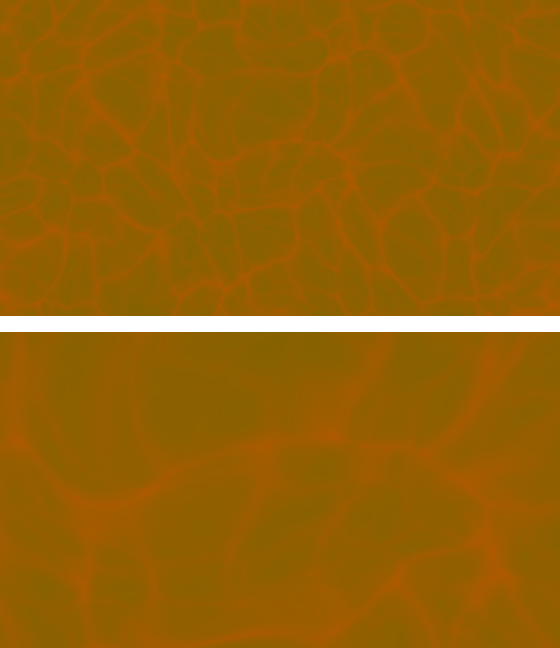
Top, the full canvas; bottom, a detail of the centre.
A WebGL 2 fragment shader for this texture:

```glsl
#version 300 es
precision highp float;
// Soft web of rusty orange veins over dark olive cells.
// Layered sines bend the plane, then three scales of cellular noise
// give the main veins, their thick junctions and the faint wisps.
uniform vec2 u_resolution;
out vec4 fragColor;

vec2 hash2(vec2 cell) {
    vec3 h = fract(cell.xyx * vec3(0.1031, 0.1030, 0.0973));
    h += dot(h, h.yzx + 33.33);
    return fract((h.xx + h.yz) * h.zy);
}

mat2 rotation(float angle) {
    float c = cos(angle), s = sin(angle);
    return mat2(c, s, -s, c);
}

// Bends the plane with rotated sine waves of shrinking size.
vec2 sineWarp(vec2 p) {
    float frequency = 8.0;
    for (int i = 0; i < 5; i++) {
        vec2 q = rotation(1.1 * float(i) + 0.4) * p;
        p += 0.33 / frequency * sin(q.yx * frequency + vec2(1.7, 4.1) * float(i + 1));
        frequency *= 1.75;
    }
    return p;
}

// Distances to the three nearest scattered sites, in rising order.
vec3 nearestSites(vec2 p) {
    vec2 cell = floor(p);
    vec3 nearest = vec3(9.0);
    for (int y = -2; y <= 2; y++) {
        for (int x = -2; x <= 2; x++) {
            vec2 site = cell + vec2(x, y);
            float d = distance(p, site + hash2(site + 57.0));
            if (d < nearest.x) nearest = vec3(d, nearest.xy);
            else if (d < nearest.y) nearest = vec3(nearest.x, d, nearest.y);
            else nearest.z = min(nearest.z, d);
        }
    }
    return nearest;
}

// Rounded ridge along the borders between cells.
float vein(vec3 sites, float sharpness) {
    float gap = sites.y - sites.x;
    return 1.0 / (1.0 + sharpness * gap * gap);
}

// Slow variation from 0 to 1.
float drift(vec2 p) {
    return 0.5 + 0.25 * (sin(p.x * 5.3 + 2.0 * sin(p.y * 3.7 + 1.0))
                       + sin(p.y * 7.1 - p.x * 3.0 + 1.5 * sin(p.x * 6.1)));
}

void main() {
    vec2 p = gl_FragCoord.xy / u_resolution.y;
    vec2 bent = sineWarp(p);

    // Main veins, swelling where three cells meet
    vec3 sites = nearestSites(bent * 6.6 + 3.0);
    float web = vein(sites, 75.0) * mix(0.5, 1.0, drift(p * 1.9 + 4.0));
    float junction = exp(-5.0 * (sites.z - sites.x));

    // Finer wisps, drawn out along a diagonal
    vec2 slanted = rotation(0.6) * bent * vec2(10.0, 15.0);
    float wisps = vein(nearestSites(slanted + 20.0), 22.0);
    float threads = vein(nearestSites(rotation(1.9) * bent * 25.0 + 50.0), 14.0);

    float haze = drift(p * 1.3) - 0.5;
    float glow = 0.06 + 0.44 * web + 0.36 * junction
               + 0.24 * wisps * mix(0.5, 1.2, drift(p.yx * 2.3))
               + 0.10 * threads + 0.14 * haze;
    glow = clamp(glow, 0.0, 1.0);

    fragColor = vec4(mix(vec3(0.515, 0.383, 0.0), vec3(0.675, 0.352, 0.0), glow), 1.0);
}
```
